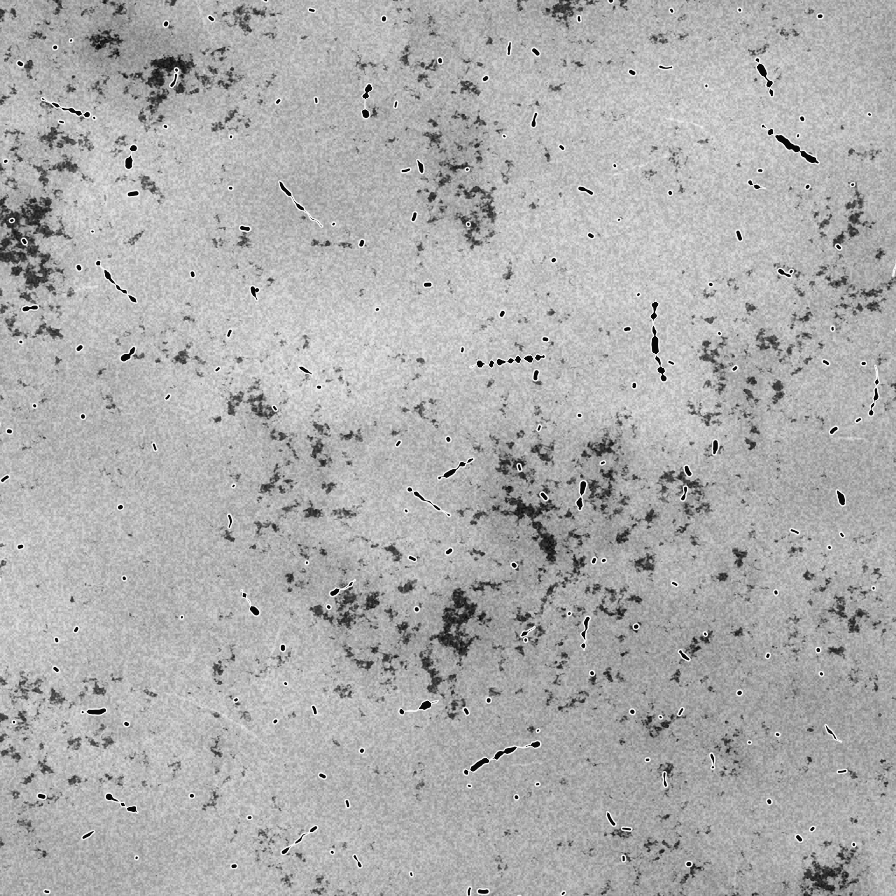
A Shadertoy shader for this texture:

```glsl
float hash(vec2 p) {
    vec3 q = fract(p.xyx * vec3(0.1031, 0.1030, 0.0973));
    q += dot(q, q.yzx + 33.33);
    return fract((q.x + q.y) * q.z);
}

float noise(vec2 p) {
    vec2 cell = floor(p), f = fract(p);
    f = f * f * (3.0 - 2.0 * f);
    float low = mix(hash(cell), hash(cell + vec2(1, 0)), f.x);
    float high = mix(hash(cell + vec2(0, 1)), hash(cell + vec2(1, 1)), f.x);
    return mix(low, high, f.y);
}

float fbm(vec2 p, float gain) {
    float sum = 0.0, weight = 1.0, total = 0.0;
    for (int i = 0; i < 4; i++) {
        sum += weight * noise(p);
        total += weight;
        p = mat2(1.6, 1.2, -1.2, 1.6) * p + 17.3;
        weight *= gain;
    }
    return sum / total;
}

// Distance to a slightly bent, broken stroke lying along the x axis
float strokeDistance(vec2 p, float halfLength, float radius, float bend, float seed) {
    float along = clamp(p.x, -halfLength, halfLength);
    p.y += bend * along * along / halfLength;
    p.y += (noise(vec2(along * 150.0, seed)) - 0.5) * min(0.003, halfLength * 0.3);
    float breaks = noise(vec2(along * 230.0, seed + 9.0));
    float ragged = mix(-0.4, 1.7, smoothstep(0.05, 0.85, breaks));
    ragged = mix(1.0, ragged, smoothstep(0.002, 0.01, halfLength));
    return length(vec2(p.x - along, p.y)) - radius * ragged;
}

// Nearest stroke in a jittered grid; sizes are (shortest, longest, radius)
float scatterStrokes(vec2 uv, float cells, float density, vec3 sizes, float seed) {
    vec2 home = floor(uv * cells);
    float nearest = 1.0;
    for (int y = -1; y <= 1; y++)
    for (int x = -1; x <= 1; x++) {
        vec2 cell = home + vec2(x, y);
        vec2 id = cell + seed;
        if (hash(id) > density) continue;
        vec2 center = (cell + vec2(hash(id + 31.7), hash(id + 57.1))) / cells;
        float angle = 6.2832 * hash(id + 83.9);
        float c = cos(angle), s = sin(angle);
        float size = hash(id + 111.3);
        float halfLength = mix(sizes.x, sizes.y, size * size * size);
        float radius = sizes.z * mix(0.6, 1.4, hash(id + 143.2));
        float bend = 0.3 * (hash(id + 171.8) - 0.5);
        vec2 local = mat2(c, -s, s, c) * (uv - center);
        nearest = min(nearest, strokeDistance(local, halfLength, radius, bend, size * 90.0));
    }
    return nearest;
}

// Cloudy plaster tone with sharp grain
float plasterTone(vec2 uv) {
    float clouds = fbm(uv * vec2(2.6, 4.8) + 4.0, 0.5) - 0.5;
    float grain = noise(uv * 360.0) - 0.5;
    float fineGrain = hash(floor(uv * 512.0)) - 0.5;
    return 0.714 + 0.29 * clouds + 0.13 * grain + 0.12 * fineGrain;
}

// Fine crumbs gathered in patches, from pale grey haze to dark specks
float stainDepth(vec2 uv, float patches) {
    float crumbs = fbm(uv * vec2(62.0, 70.0) + 71.0, 0.75);
    float growth = 0.85 * (patches - 0.5) + 1.5 * (crumbs - 0.5);
    float haze = smoothstep(0.55, 0.76, patches);
    return 0.09 * haze + 0.46 * smoothstep(0.19, 0.46, growth);
}

// Dark core with a bright rim
float inkStroke(float tone, float dist, float soft) {
    const float RIM_TONE = 0.96;
    const float CORE_TONE = 0.03;
    float rim = 1.0 - smoothstep(0.0008, 0.0012 + 2.0 * soft, dist);
    float core = 1.0 - smoothstep(-soft, soft, dist);
    return mix(mix(tone, RIM_TONE, rim), CORE_TONE, core);
}

void mainImage(out vec4 fragColor, in vec2 fragCoord) {
    vec2 uv = fragCoord / iResolution.y;
    float soft = max(0.0006, 0.5 / iResolution.y);

    // Wall surface and stains
    float patches = fbm(uv * vec2(8.5, 6.5) + 23.0, 0.55);
    float tone = plasterTone(uv) - stainDepth(uv, patches);

    // Faint pale scratches
    float scratch = scatterStrokes(uv, 4.0, 0.7, vec3(0.02, 0.1, 0.0005), 401.0);
    tone += 0.09 * (1.0 - smoothstep(0.0, 0.002, scratch));

    // Cracks and small pits
    float cracks = scatterStrokes(uv, 8.0, 0.62, vec3(0.006, 0.045, 0.0017), 211.0);
    float pits = scatterStrokes(uv, 15.0, 0.78, vec3(0.0003, 0.004, 0.0016), 307.0);
    tone = inkStroke(tone, min(cracks, pits), soft);

    fragColor = vec4(vec3(clamp(tone, 0.0, 1.0)), 1.0);
}
```
